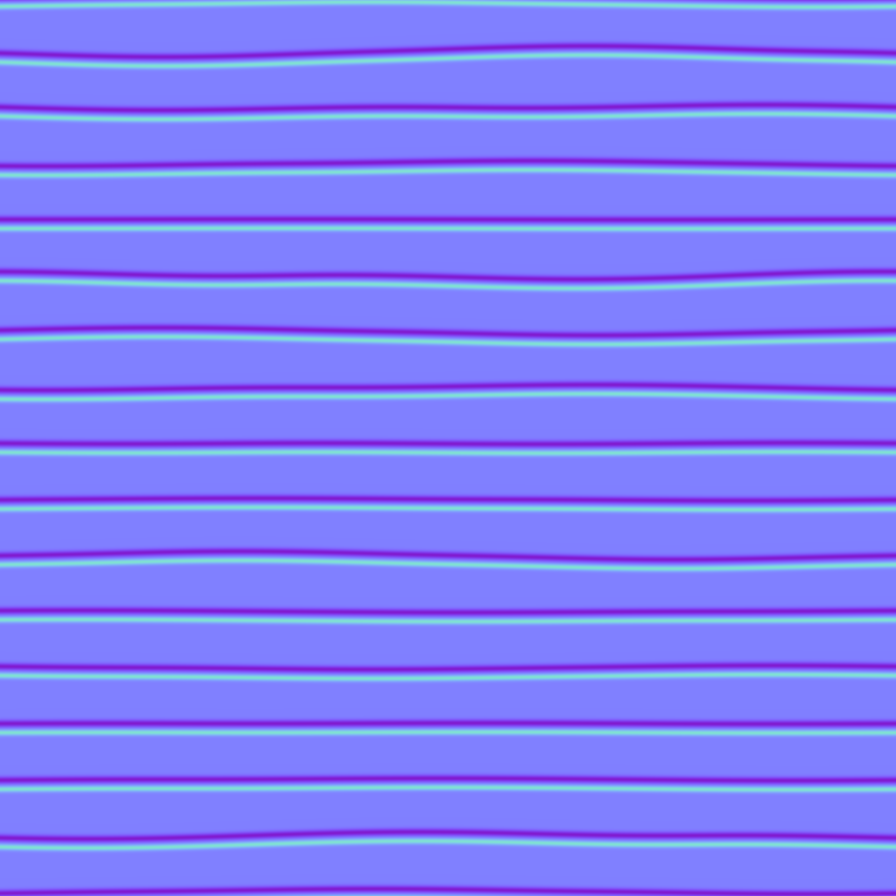
This texture map is drawn by a Shadertoy shader. Its source:

```glsl
const float GROOVES = 16.0;
const float WAVE_CELLS = 2.0;   // noise cells across the tile
const float WAVE_HEIGHT = 0.34; // in groove spacings

float hash(vec2 p) {
    vec3 q = fract(p.xyx * vec3(0.1031, 0.1030, 0.0973));
    q += dot(q, q.yzx + 33.33);
    return fract((q.x + q.y) * q.z);
}

// One-dimensional gradient noise that wraps after 'period' cells
float gradientNoise(float x, float period, float seed) {
    float cell = floor(x);
    float t = x - cell;
    float slopeA = 2.0 * hash(vec2(mod(cell, period), seed)) - 1.0;
    float slopeB = 2.0 * hash(vec2(mod(cell + 1.0, period), seed)) - 1.0;
    float fade = t * t * t * (t * (t * 6.0 - 15.0) + 10.0);
    return mix(slopeA * t, slopeB * (t - 1.0), fade);
}

// Each groove bends by its own amount, some staying almost straight
float grooveBend(float x, float groove) {
    float strength = WAVE_HEIGHT * hash(vec2(groove, 7.0));
    float phase = hash(vec2(groove, 19.0));
    return strength * gradientNoise((x + phase) * WAVE_CELLS, WAVE_CELLS, groove + 31.0);
}

float ridge(float d, float width) {
    float r = d / width;
    return exp(-r * r);
}

// Vertical normal component across a groove: upper wall faces down, lower wall up
float wallTilt(float d) {
    float upperWall = 0.78 * ridge(d - 0.081, 0.065);
    float lowerWall = 0.76 * ridge(d + 0.081, 0.056);
    return lowerWall - upperWall;
}

void mainImage(out vec4 fragColor, in vec2 fragCoord) {
    vec2 uv = fragCoord / iResolution.xy;

    // Nearest groove, with the first one shared by both tile edges
    float y = uv.y * GROOVES;
    float nearest = floor(y + 0.5);
    float groove = mod(nearest, GROOVES);
    float d = y - nearest - grooveBend(uv.x, groove);

    // Tangent-space normal packed into colour
    float tilt = wallTilt(d);
    vec3 normal = vec3(0.0, tilt, sqrt(1.0 - tilt * tilt));
    fragColor = vec4(0.5 + 0.5 * normal, 1.0);
}
```
